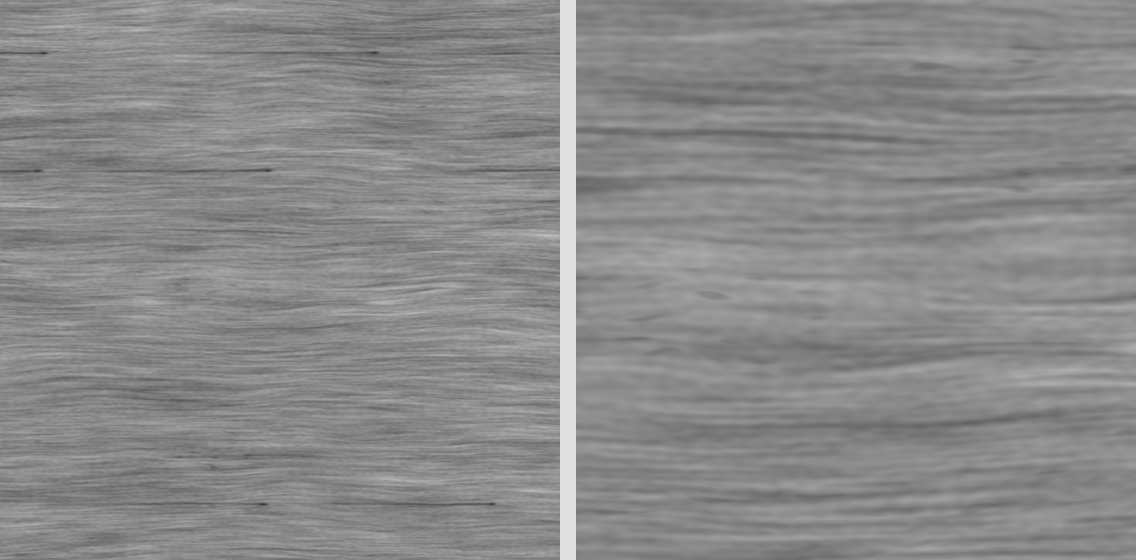
Left, the full canvas; right, a detail of the centre.
Give the GLSL for this texture, as a three.js fragment shader.

```glsl
// Grey wood veneer with fine horizontal grain, dark seams and short pores.
varying vec2 vUv;

vec2 hash2(vec2 p) {
  vec3 q = fract(vec3(p.xyx) * vec3(0.1031, 0.1030, 0.0973));
  q += dot(q, q.yzx + 33.33);
  return fract((q.xx + q.yz) * q.zy);
}

// Gradient noise, roughly -0.7 to 0.7
float gradientNoise(vec2 p) {
  vec2 cell = floor(p);
  vec2 f = fract(p);
  vec2 u = f * f * f * (f * (f * 6.0 - 15.0) + 10.0);
  vec2 ga = hash2(cell) * 2.0 - 1.0;
  vec2 gb = hash2(cell + vec2(1.0, 0.0)) * 2.0 - 1.0;
  vec2 gc = hash2(cell + vec2(0.0, 1.0)) * 2.0 - 1.0;
  vec2 gd = hash2(cell + 1.0) * 2.0 - 1.0;
  float low = mix(dot(ga, f), dot(gb, f - vec2(1.0, 0.0)), u.x);
  float high = mix(dot(gc, f - vec2(0.0, 1.0)), dot(gd, f - 1.0), u.x);
  return mix(low, high, u.y);
}

// Noise stretched along the grain; the offset keeps layers independent
float grain(vec2 p, float along, float across, float offset) {
  return gradientNoise(p * vec2(along, across) + offset);
}

// Bends the straight grain into slow waves and small swirls
vec2 bendGrain(vec2 p) {
  float wave = 0.022 * grain(p, 2.6, 7.0, 11.3);
  float swirl = 0.007 * grain(p, 7.0, 20.0, 37.7);
  return vec2(p.x, p.y + wave + swirl);
}

// Thin dark growth lines, gathered in some bands
float growthLines(vec2 p) {
  float line = 1.0 - smoothstep(0.02, 0.14, abs(grain(p, 1.6, 48.0, 71.9)));
  return line * smoothstep(-0.1, 0.35, grain(p, 2.2, 11.0, 93.1));
}

// Long tapered seams that end in a small knot
float seams(vec2 p) {
  float dark = 0.0;
  for (int i = 0; i < 6; i++) {
    float k = float(i);
    float row = mod(k, 3.0);
    float y = 0.1 + 0.595 * min(row, 1.0) + 0.21 * max(row - 1.0, 0.0);
    float endX = fract(0.48 + 0.47 * k + 0.13 * row);
    float back = fract(endX - p.x);
    float dy = p.y - y - 0.003 * grain(p, 5.0, 3.0, 15.7 + k);
    float taper = (1.0 - smoothstep(0.1, 0.48, back)) * smoothstep(0.0, 0.015, back);
    float crack = exp(-dy * dy / 0.0000035) * taper;
    float halo = exp(-dy * dy / 0.00006) * taper;
    vec2 toKnot = vec2(p.x - endX + 0.01, dy) / vec2(0.008, 0.0025);
    dark += 0.13 * crack + 0.04 * halo + 0.16 * exp(-dot(toKnot, toKnot));
  }
  return dark;
}

void main() {
  vec2 p = bendGrain(vUv);

  // Broad tone bands down to single fibres
  float tone = 0.538;
  tone += 0.065 * grain(p, 1.3, 13.0, 3.1);
  tone += 0.085 * grain(p, 2.0, 38.0, 23.7);
  tone += 0.115 * grain(p, 4.5, 100.0, 51.3);
  tone += 0.14 * grain(p, 14.0, 215.0, 7.9);
  tone += 0.06 * grain(p, 90.0, 240.0, 61.7);

  // Dark lines and pores
  tone -= 0.07 * growthLines(p);
  float poreBand = smoothstep(-0.2, 0.4, grain(p, 3.0, 16.0, 81.3));
  tone -= 0.085 * poreBand * smoothstep(0.2, 0.5, grain(p, 32.0, 190.0, 43.3));

  // Pale fibres, strongest in a few bands
  float paleBand = smoothstep(0.0, 0.45, grain(p, 1.8, 12.0, 29.9));
  tone += paleBand * (0.03 + 0.1 * smoothstep(0.1, 0.45, grain(p, 9.0, 150.0, 17.3)));

  tone -= seams(vUv);
  gl_FragColor = vec4(vec3(clamp(tone, 0.14, 0.76)), 1.0);
}
```
